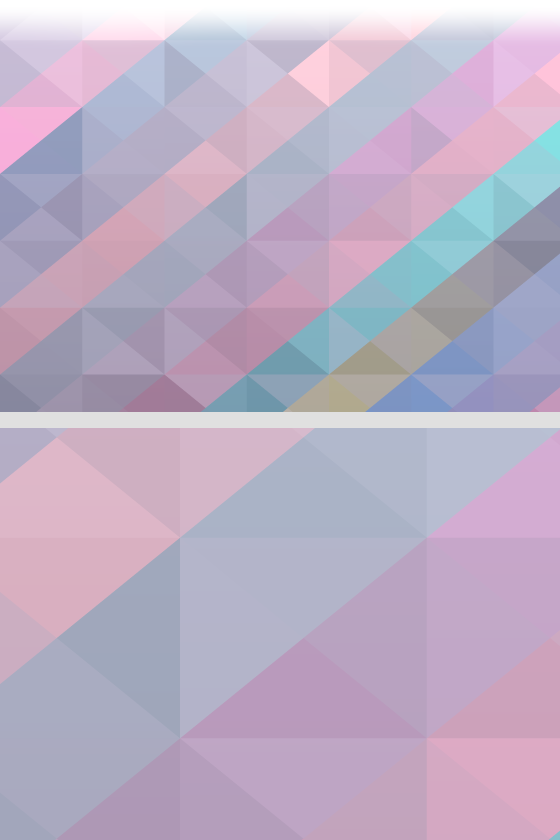
Top: the whole. Bottom: its middle third, enlarged.
A Shadertoy shader for this background:

```glsl
// Pastel triangle mosaic: a grid of cells, each cut by both diagonals into four
// triangles. Rising diagonal bands set the hue, a hash varies each triangle,
// and a soft uneven white haze covers the top edge.

const vec2  GRID        = vec2(6.81, 6.16); // cells across and down
const float ROW_OFFSET  = 0.60;             // part of a row cut off by the top edge
const int   BANDS       = 13;
const int   AA          = 4;                // samples per pixel side
const vec3  MAUVE       = vec3(0.72, 0.69, 0.78);
const vec3  HAZE        = vec3(1.0);
const float MIN_CHROMA  = 0.62;             // dullest triangle
const float MAX_CHROMA  = 1.22;             // most vivid triangle
const float SHADE_RANGE = 0.07;             // lightness spread between triangles
const float SKY_LIFT    = 0.05;             // smooth lightening towards the top
const float HAZE_DEPTH  = 0.115;            // share of the canvas height
const float HAZE_WAVE   = 0.030;

// Band colours at the lower left end
const vec3 BAND_LOW[BANDS] = vec3[BANDS](
    vec3(0.77, 0.72, 0.83), vec3(0.94, 0.67, 0.84), vec3(0.56, 0.58, 0.72),
    vec3(0.61, 0.59, 0.71), vec3(0.77, 0.60, 0.68), vec3(0.59, 0.59, 0.68),
    vec3(0.62, 0.58, 0.67), vec3(0.68, 0.55, 0.66), vec3(0.50, 0.62, 0.70),
    vec3(0.71, 0.68, 0.58), vec3(0.53, 0.62, 0.80), vec3(0.59, 0.58, 0.75),
    vec3(0.77, 0.58, 0.72));

// Band colours at the upper right end
const vec3 BAND_HIGH[BANDS] = vec3[BANDS](
    vec3(0.88, 0.84, 0.91), vec3(0.93, 0.82, 0.87), vec3(0.74, 0.80, 0.87),
    vec3(0.80, 0.77, 0.84), vec3(0.97, 0.81, 0.86), vec3(0.75, 0.79, 0.86),
    vec3(0.91, 0.72, 0.89), vec3(0.98, 0.75, 0.84), vec3(0.55, 0.86, 0.88),
    vec3(0.56, 0.56, 0.66), vec3(0.61, 0.66, 0.81), vec3(0.63, 0.60, 0.75),
    vec3(0.77, 0.58, 0.72));

float hash(vec2 p) {
    vec3 q = fract(vec3(p.xyx) * 0.1031);
    q += dot(q, q.yzx + 33.33);
    return fract((q.x + q.y) * q.z);
}

// Smooth 1D value noise
float noise(float x) {
    float i = floor(x);
    float f = smoothstep(0.0, 1.0, x - i);
    return mix(hash(vec2(i, 7.0)), hash(vec2(i + 1.0, 7.0)), f);
}

// Centre of the triangle holding grid point p
vec2 triangleCentre(vec2 p) {
    vec2 middle = floor(p) + 0.5;
    vec2 d = p - middle;
    vec2 side = abs(d.x) > abs(d.y) ? vec2(sign(d.x), 0.0) : vec2(0.0, sign(d.y));
    return middle + side / 3.0;
}

// Hue of the diagonal band, blended along its visible length
vec3 bandColour(vec2 centre) {
    float across = centre.x + centre.y;
    int band = clamp(int(floor(across)), 0, BANDS - 1);
    float bottom = min(across, GRID.y - ROW_OFFSET);
    float top = max(across - GRID.x, -ROW_OFFSET);
    float along = clamp((bottom - centre.y) / max(bottom - top, 0.5), 0.0, 1.0);
    return mix(BAND_LOW[band], BAND_HIGH[band], along);
}

vec3 mosaic(vec2 uv) {
    vec2 grid = vec2(uv.x, 1.0 - uv.y) * GRID - vec2(0.0, ROW_OFFSET);
    vec2 centre = triangleCentre(grid);
    vec2 id = floor(centre * 3.0 + 0.25) + 20.0;

    // Each triangle is a little duller or brighter than its band
    float chroma = mix(MIN_CHROMA, MAX_CHROMA, hash(id));
    float shade = SHADE_RANGE * (hash(id + 51.0) - 0.5);
    vec3 colour = mix(MAUVE, bandColour(centre), chroma) + shade;
    return colour + SKY_LIFT * (uv.y - 0.5);
}

void mainImage(out vec4 fragColor, in vec2 fragCoord) {
    // Supersampled triangles give smooth edges
    vec3 colour = vec3(0.0);
    for (int j = 0; j < AA; j++)
        for (int i = 0; i < AA; i++) {
            vec2 jitter = (vec2(i, j) + 0.5) / float(AA) - 0.5;
            colour += mosaic((fragCoord + jitter) / iResolution.xy);
        }
    colour /= float(AA * AA);

    // White haze with a wavy lower edge
    vec2 uv = fragCoord / iResolution.xy;
    float depth = HAZE_DEPTH + HAZE_WAVE * (noise(uv.x * 5.0) - 0.5);
    float haze = 1.0 - smoothstep(0.01, depth, 1.0 - uv.y);
    fragColor = vec4(mix(colour, HAZE, haze), 1.0);
}
```
